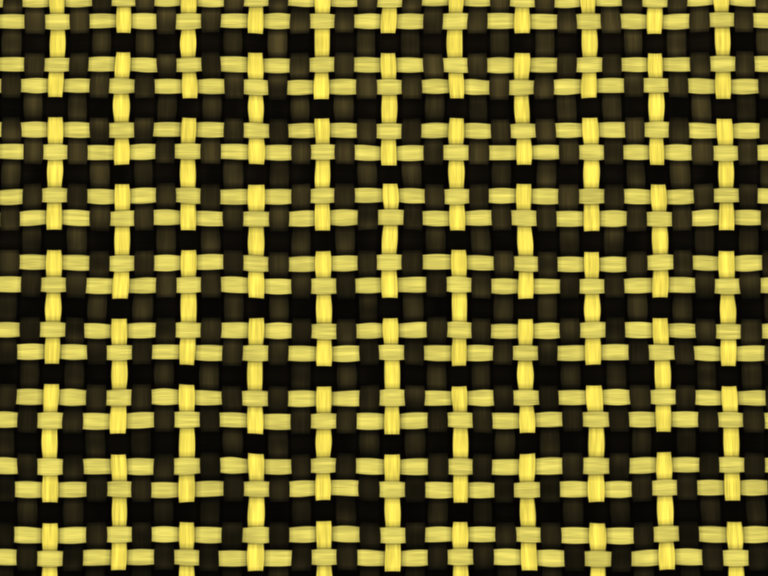
Write a Shadertoy shader that draws this texture.

```glsl
float hash(vec2 p) {
    vec3 q = fract(p.xyx * vec3(0.1031, 0.1030, 0.0973));
    q += dot(q, q.yzx + 33.33);
    return fract((q.x + q.y) * q.z);
}

float noise(vec2 p) {
    vec2 i = floor(p), f = fract(p);
    f = f * f * (3.0 - 2.0 * f);
    return mix(mix(hash(i), hash(i + vec2(1, 0)), f.x),
               mix(hash(i + vec2(0, 1)), hash(i + vec2(1, 1)), f.x), f.y);
}

// One strand; x runs across it and y along it. Returns colour and coverage.
vec4 strand(vec2 local, vec2 along, float lift, bool yellow, vec3 tint, float soft) {
    float wear = noise(along * vec2(1.0, 1.4) + 17.0);
    float halfWidth = (yellow ? 0.34 : 0.42) + 0.025 * lift + 0.05 * (wear - 0.5);
    float across = local.x / halfWidth;
    float cover = 1.0 - smoothstep(-soft, soft, abs(local.x) - halfWidth);

    // Fine fibres, rounded sides and the dip beneath crossing strands
    float fibre = noise(along * vec2(9.0, 0.8)) + 0.5 * noise(along * vec2(17.0, 1.7));
    float shade = min(0.9 + 0.3 * lift, 1.04) * (1.0 - 0.14 * across * across);
    if (!yellow) shade = shade * shade * shade * (0.65 + 0.7 * wear);
    shade *= 0.86 + 0.15 * fibre + 0.08 * (wear - 0.5);
    return vec4(tint * shade, cover);
}

void mainImage(out vec4 fragColor, in vec2 fragCoord) {
    vec2 p = fragCoord / iResolution.y;
    float down = 1.0 - p.y;

    // Strand coordinates, with the cloth spreading slightly towards the bottom
    float u = (down - 0.476) * 8.6;
    vec2 weave = vec2((p.x - 0.675 - 0.006 * down) / (0.0384 + 0.0013 * down),
                      3.0 * (u - 0.0037 * u * u) + 0.5);
    weave += 0.14 * (vec2(noise(weave * 0.4 + 40.0), noise(weave * 0.4 + 90.0)) - 0.5);
    vec2 cell = floor(weave + 0.5);
    vec2 local = weave - cell;
    float soft = 0.035 + 13.0 / iResolution.y;

    // Plain weave with separate colour sequences in each direction
    bool warpOver = mod(cell.x + cell.y, 2.0) > 0.5;
    bool yellowWarp = mod(cell.x, 3.0) < 0.5;
    bool yellowWeft = mod(cell.y, 3.0) < 1.5;
    float side = warpOver ? 1.0 : -1.0;
    float blackLight = mix(1.15, 0.6, down);
    vec3 warpTint = yellowWarp ? vec3(1.0, 0.91, 0.36) : vec3(0.19, 0.165, 0.09) * blackLight;
    vec3 weftTint = yellowWeft ? vec3(0.88, 0.82, 0.39) : vec3(0.05, 0.04, 0.025) * blackLight;

    vec4 warp = strand(local, weave, side * cos(3.14159 * local.y),
                       yellowWarp, warpTint, soft);
    vec4 weft = strand(local.yx, weave.yx + 200.0, -side * cos(3.14159 * local.x),
                       yellowWeft, weftTint, soft);

    // Lower strand first, then a contact shadow and the upper strand
    vec4 lower = warpOver ? weft : warp;
    vec4 upper = warpOver ? warp : weft;
    float gap = abs(warpOver ? local.x : local.y);
    vec3 color = mix(vec3(0.02, 0.014, 0.008), lower.rgb, lower.a);
    color *= mix(0.72, 1.0, smoothstep(0.34, 0.46, gap));
    color = mix(color, upper.rgb, upper.a);
    fragColor = vec4(color, 1.0);
}
```
